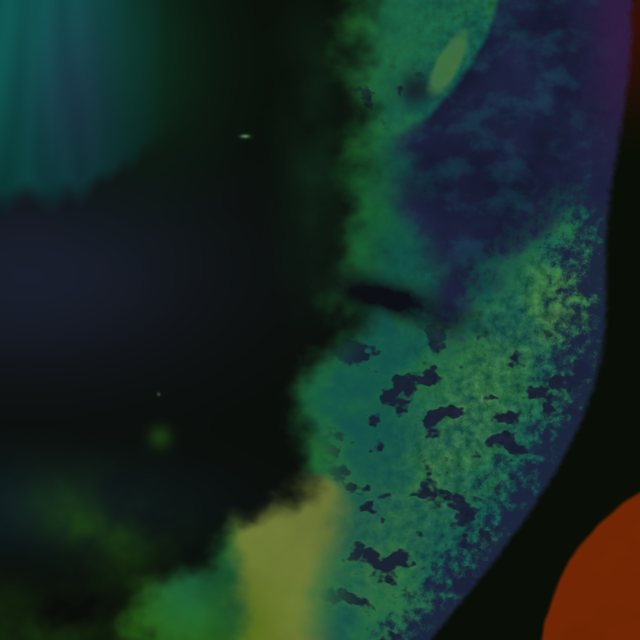
A three.js fragment shader for this background:

```glsl
varying vec2 vUv;

const vec3 INK = vec3(.04, .055, .04);
const vec3 NAVY = vec3(.1, .12, .18);
const vec3 VIOLET = vec3(.11, .13, .24);
const vec3 TEAL = vec3(.07, .32, .29);
const vec3 JADE = vec3(.12, .41, .25);
const vec3 MOSS = vec3(.14, .34, .07);
const vec3 PALE = vec3(.26, .45, .25);
const vec3 OLIVE = vec3(.44, .48, .21);
const vec3 EMBER = vec3(.45, .15, .01);

vec2 hashGradient(vec2 cell) {
  vec3 q = fract(cell.xyx * vec3(.1031, .103, .0973));
  q += dot(q, q.yzx + 33.33);
  float angle = 6.2832 * fract((q.x + q.y) * q.z);
  return vec2(cos(angle), sin(angle));
}

float gradientNoise(vec2 p) {
  vec2 i = floor(p), f = fract(p), e = vec2(1., 0.);
  vec2 u = f * f * (3. - 2. * f);
  float a = dot(hashGradient(i), f);
  float b = dot(hashGradient(i + e), f - e);
  float c = dot(hashGradient(i + e.yx), f - e.yx);
  float d = dot(hashGradient(i + e.xx), f - e.xx);
  return mix(mix(a, b, u.x), mix(c, d, u.x), u.y);
}

float fbm(vec2 p) {
  float sum = 0., gain = .7;
  for (int i = 0; i < 4; i++) {
    sum += gain * gradientNoise(p);
    p = mat2(1.6, 1.2, -1.2, 1.6) * p + 7.3;
    gain *= .55;
  }
  return sum;
}

float fall(float a, float b, float x) {
  return 1. - smoothstep(a, b, x);
}

float glow(vec2 p, vec2 center, vec2 radius, float slope) {
  vec2 d = p - center;
  d.y -= slope * d.x;
  d /= radius;
  return exp(-dot(d, d));
}

float glow(vec2 p, vec2 center, vec2 radius) {
  return glow(p, center, radius, 0.);
}

float bandLeft(float y) {
  float notch = (y - .39) / .06;
  return .2 + .27 * smoothstep(.02, .29, y) + .08 * smoothstep(.3, .6, y) - .05 * exp(-notch * notch);
}

float bandRight(float y) {
  return .67 + .275 * sin(1.5708 * min(y / .52, 1.)) + .04 * smoothstep(.6, .95, y);
}

vec3 backdrop(vec2 p, float cloud, float streak) {
  vec3 col = mix(INK, NAVY, glow(p, vec2(.04, .57), vec2(.3, .16)));
  col = mix(col, vec3(.06, .11, .14), .9 * glow(p, vec2(0., .21), vec2(.32, .08)));
  col = mix(col, vec3(.05, .16, .09), .8 * glow(p, vec2(.24, .91), vec2(.13, .18)));
  col = mix(col, vec3(.07, .21, .12), (.55 + .7 * cloud) * glow(p, vec2(.49, .77), vec2(.05, .19)));

  // Hanging teal curtain
  float hem = .68 + .1 * smoothstep(.1, .28, p.x) + .025 * streak + .02 * cloud;
  float curtain = smoothstep(-.015, .035, p.y - hem) * fall(.09, .31, p.x + .03 * streak);
  vec3 cloth = mix(vec3(.05, .32, .3), vec3(.11, .25, .31), glow(p, vec2(.12, .84), vec2(.07, .16)));
  cloth *= .72 + .32 * smoothstep(.66, .98, p.y) + .18 * streak;
  col = mix(col, cloth, curtain);

  // Mossy patches
  float moss = .6 * glow(p, vec2(.16, .18), vec2(.11, .07), -.3) + .5 * glow(p, vec2(.06, .02), vec2(.18, .06));
  moss = moss * (.65 + 1.4 * cloud) + .6 * glow(p, vec2(.25, .317), vec2(.018));
  return mix(col, MOSS, clamp(moss, 0., 1.));
}

vec3 mineralBand(vec2 p, float cloud, float blot, float grain) {
  vec3 col = mix(TEAL, JADE, smoothstep(-.3, .45, cloud + .6 * blot));
  col = mix(col, vec3(.12, .4, .12), .6 * fall(0., .09, p.x - bandLeft(p.y)));

  // Broad soft lights
  col = mix(col, TEAL * .92, .8 * glow(p, vec2(.64, .62), vec2(.09, .1)));
  col = mix(col, vec3(.09, .38, .19), .8 * glow(p, vec2(.56, .68), vec2(.06, .07)));
  col = mix(col, JADE, .7 * glow(p, vec2(.64, .94), vec2(.1, .06), .5));
  float pale = glow(p, vec2(.87, .53), vec2(.05, .08)) + glow(p, vec2(.74, .36), vec2(.1, .12), .9)
    + .7 * glow(p, vec2(.58, .12), vec2(.09, .13));
  col = mix(col, PALE, clamp(pale * (.5 + .8 * grain + .5 * blot), 0., .85));

  // Dark blots and fine grain
  float speckled = fall(.44, .54, p.y) * smoothstep(.48, .58, p.x);
  speckled = max(speckled, glow(p, vec2(.61, .85), vec2(.09, .04), .2));
  col = mix(col, VIOLET * .8, .9 * speckled * smoothstep(.1, .26, blot));
  col *= 1. + .35 * grain * smoothstep(.55, .75, p.x);

  // Violet field with a curved upper border
  float t = max((p.y - .77) / .23, 0.);
  float border = .62 + .16 * t * (1.6 - .6 * t) + .07 * fall(.58, .72, p.y);
  float soft = mix(.045, .008, smoothstep(.76, .83, p.y));
  float field = smoothstep(-soft, soft, p.x - border + 1.8 * soft * cloud);
  float base = .5 + .19 * smoothstep(.65, .92, p.x);
  field *= smoothstep(-.05, .05, p.y - base + .12 * cloud + .06 * grain);
  vec3 violet = VIOLET * (.88 + .45 * cloud) + vec3(0., .08, .06) * smoothstep(-.1, .4, blot);
  col = mix(col, violet, field);
  float rim = bandRight(p.y) - p.x + .1 * grain + .06 * blot;
  col = mix(col, VIOLET, .9 * fall(.01, .095, rim));
  col = mix(col, vec3(.21, .11, .27), .85 * glow(p, vec2(.97, .95), vec2(.045, .17)));

  // Dark seam and bright lozenge
  float seam = glow(p, vec2(.6, .535), vec2(.11, .025), -.3) * (1.15 + 1.3 * blot);
  col = mix(col, NAVY * .5, clamp(seam, 0., 1.));
  col = mix(col, NAVY * .8, .8 * glow(p, vec2(.65, .86), vec2(.025)));
  float lozenge = glow(p, vec2(.7, .9), vec2(.038, .04), 1.2) + .2 * blot;
  return mix(col, PALE, .85 * smoothstep(.35, .7, lozenge) * (1. - field));
}

void main() {
  vec2 p = vUv;
  float cloud = fbm(p * 8. + 2.);
  float blot = fbm(p * vec2(17., 21.) + 11.);
  float grain = fbm(p * 65.);
  float streak = gradientNoise(p * vec2(36., 4.));
  vec3 col = backdrop(p, cloud, streak);
  vec3 band = mineralBand(p, cloud, blot, grain);

  // Green and olive foot
  float foot = fall(.32, .43, p.x) * fall(.2, .29, p.y);
  vec3 green = mix(MOSS, JADE * .9, glow(p, vec2(.3, .11), vec2(.07, .1)));
  band = mix(band, green * (1. + .4 * cloud), foot);
  float ragged = .035 * cloud + .02 * blot;
  float olive = smoothstep(.34, .4, p.x + ragged) * fall(.46, .53, p.x - .15 * p.y + ragged);
  olive *= fall(.23, .275, p.y + ragged);
  vec3 lime = mix(OLIVE, vec3(.36, .45, .08), glow(p, vec2(.37, 0.), vec2(.07, .1)));
  band = mix(band, lime * (1. + .12 * cloud), .95 * olive);
  float left = p.x - bandLeft(p.y) + .09 * cloud + .03 * blot;
  col = mix(col, band, smoothstep(-.035, .06, left));

  // Dark right margin and warm corner
  vec3 margin = mix(vec3(.035, .06, .025), vec3(.2, .06, .02), smoothstep(.74, .96, p.y));
  col = mix(col, margin, smoothstep(-.006, .009, p.x - bandRight(p.y) + .006 * grain));
  float corner = length((p - vec2(1.12, -.06)) / vec2(.28, .32)) - 1. + .03 * cloud;
  col = mix(col, EMBER * (1. + .06 * cloud), fall(-.015, .015, corner));

  // Pale dust
  float dust = glow(p, vec2(.383, .787), vec2(.007, .003)) + .5 * glow(p, vec2(.248, .384), vec2(.003));
  col += PALE * dust;
  gl_FragColor = vec4(clamp(col, 0., 1.), 1.);
}
```
